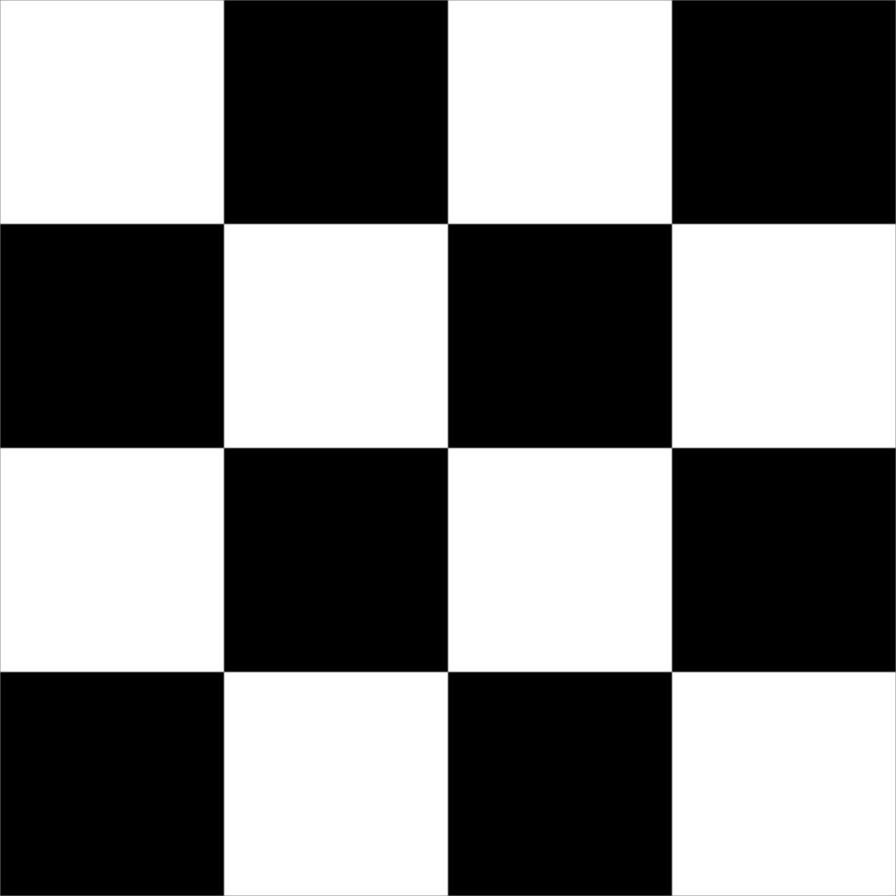
This pattern is drawn by a three.js fragment shader. Its source:

```glsl
#define REPEATS 2.0
#define EDGE_SOFTNESS 0.001
#define DARK vec3(0.0)
#define LIGHT vec3(1.0)

varying vec2 vUv;

// Signed distance to the nearest cell border per axis: negative in even cells, positive in odd ones
vec2 borderDistance(vec2 p) {
  return (abs(fract(p * REPEATS + 0.25) - 0.5) - 0.25) / REPEATS;
}

void main() {
  // Each axis alternates between -1 and 1, with a soft step at the borders
  vec2 stripes = clamp(borderDistance(vUv) / EDGE_SOFTNESS, -1.0, 1.0);

  // Cells whose column and row differ in parity are light
  float checker = 0.5 - 0.5 * stripes.x * stripes.y;

  gl_FragColor = vec4(mix(DARK, LIGHT, checker), 1.0);
}
```
